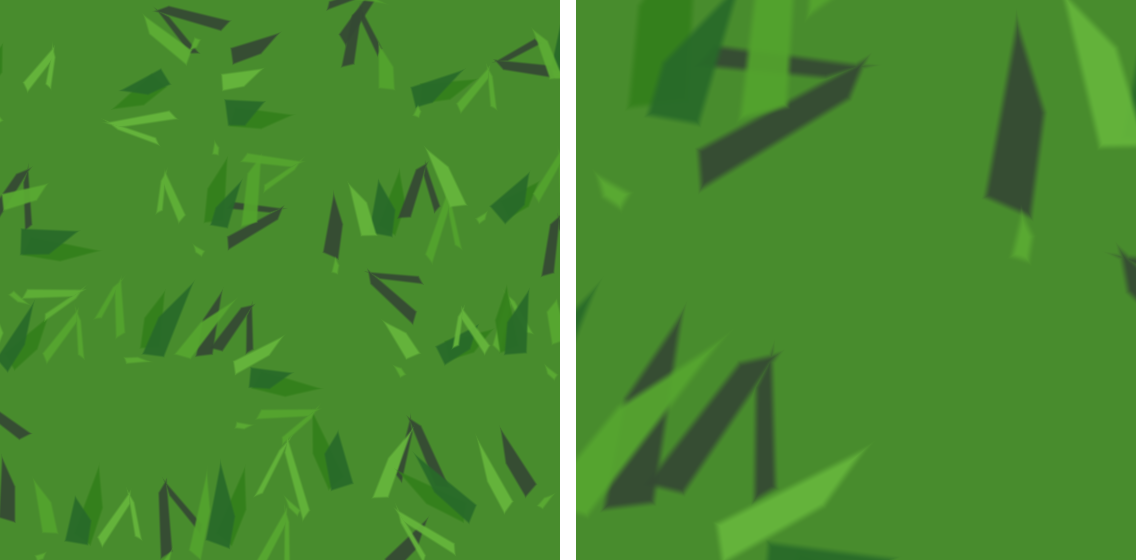
Left, the full canvas; right, a detail of the centre.
This texture is drawn by a WebGL 1 fragment shader. Its source:

```glsl
precision highp float;
uniform vec2 u_resolution;

const vec3 GRASS    = vec3(0.284, 0.550, 0.176);
const vec3 LIGHT    = vec3(0.400, 0.715, 0.235);
const vec3 SPRING   = vec3(0.325, 0.640, 0.175);
const vec3 MOSS     = vec3(0.200, 0.500, 0.105);
const vec3 FOREST   = vec3(0.155, 0.415, 0.160);
const vec3 CHARCOAL = vec3(0.205, 0.285, 0.200);

const float TUFTS    = 4.0;     // tufts across the canvas
const float JITTER   = 0.06;    // random shift of a tuft
const float SOFTNESS = 0.0028;  // half width of the blurred edge
const float OPACITY  = 0.93;
const float BLADE    = 0.115;   // mean blade length
const float TILT     = 1.3;     // largest turn of a whole tuft

float hash(vec2 cell, float k) {
  vec3 q = fract(vec3(cell, k + 3.7) * vec3(0.1031, 0.1130, 0.0973));
  q += dot(q, q.yzx + 33.33);
  return fract((q.x + q.y) * q.z);
}

// Random value in -1..1
float spread(vec2 cell, float k) {
  return hash(cell, k) * 2.0 - 1.0;
}

// Coordinates of a shape turned counterclockwise by a
vec2 turn(vec2 p, float a) {
  float c = cos(a), s = sin(a);
  return vec2(c * p.x + s * p.y, c * p.y - s * p.x);
}

float edge(vec2 p, vec2 a, vec2 b) {
  vec2 e = b - a;
  return dot(p - a, vec2(e.y, -e.x)) / length(e);
}

// Four-sided shard: slanted base at the origin, one shoulder, tip upwards
float blade(vec2 p, float len, float width, float shoulder) {
  vec2 a = vec2(-0.4 * width, 0.0);
  vec2 b = vec2(0.4 * width, -0.1 * len);
  vec2 c = vec2(0.55 * width, shoulder * len);
  vec2 tip = vec2(0.0, len);
  return max(max(edge(p, a, b), edge(p, b, c)),
             max(edge(p, c, tip), edge(p, tip, a)));
}

// Bent stalk: a wide and a thin arm hanging from one apex
float chevron(vec2 p, float len, float width, float gap) {
  float thin = 0.8 * len;
  float wideArm = blade(p + vec2(0.0, 0.95 * len), len, width, 0.82);
  float thinArm = blade(turn(p, -gap) + vec2(0.0, 0.95 * thin), thin, 0.6 * width, 0.75);
  return min(wideArm, thinArm);
}

void paint(inout vec3 color, float d, vec3 tint) {
  color = mix(color, tint, OPACITY * (1.0 - smoothstep(-SOFTNESS, SOFTNESS, d)));
}

// One tuft, laid out from left to right around its centre
void drawTuft(inout vec3 color, vec2 p, vec2 id) {
  float lean = spread(id, 1.0);
  p = turn(p, TILT * lean * abs(lean));
  if (hash(id, 2.0) < 0.35) p.x = -p.x;
  float size = BLADE * (0.85 + 0.3 * hash(id, 3.0));

  // Dark stalk, bent or straight
  vec2 q = p - vec2(-0.095 + 0.02 * spread(id, 4.0), 0.055 * spread(id, 5.0));
  float stalkTurn = 0.1 + 0.75 * spread(id, 6.0);
  float stalk = hash(id, 7.0) < 0.65
    ? chevron(turn(q - vec2(0.0, 0.04), stalkTurn) * vec2(-1.0, 1.0), size, 0.025, 0.65)
    : blade(turn(q + vec2(0.0, 0.05), 0.5 * stalkTurn), 0.9 * size, 0.034, 0.5);
  paint(color, stalk, CHARCOAL);

  // Broad dark blades, one partly behind the other
  q = p - vec2(0.015 + 0.02 * spread(id, 8.0), -0.045 + 0.02 * spread(id, 9.0));
  float broadTurn = -0.35 + 0.6 * spread(id, 10.0);
  float rear = blade(turn(q - vec2(0.012, 0.008), broadTurn - 0.25),
                     size * (0.75 + 0.45 * hash(id, 11.0)), 0.042, 0.45);
  float front = blade(turn(q, broadTurn), size * (0.65 + 0.5 * hash(id, 12.0)),
                      0.034 + 0.024 * hash(id, 13.0), 0.2 + 0.4 * hash(id, 14.0));
  paint(color, rear, MOSS);
  paint(color, front, FOREST);

  // Light blade leaning the other way
  q = p - vec2(-0.035 + 0.02 * spread(id, 15.0), -0.04 + 0.025 * spread(id, 16.0));
  float leaf = blade(turn(q, 0.3 + 0.45 * spread(id, 17.0)),
                     size * (0.55 + 0.6 * hash(id, 18.0)),
                     0.024 + 0.011 * hash(id, 19.0), 0.4 + 0.35 * hash(id, 20.0));
  paint(color, leaf, mix(SPRING, LIGHT, smoothstep(0.2, 0.7, hash(id, 21.0))));

  // Light bent stalk
  q = p - vec2(0.125 + 0.015 * spread(id, 22.0), 0.035 + 0.02 * spread(id, 23.0));
  float bent = chevron(turn(q, -0.4 + 0.2 * spread(id, 24.0)),
                       size * (0.75 + 0.3 * hash(id, 25.0)), 0.019,
                       -0.45 - 0.35 * hash(id, 26.0));
  paint(color, bent, mix(SPRING, LIGHT, smoothstep(0.1, 0.8, hash(id, 27.0))));

  // Small fleck
  q = p - vec2(0.11 * spread(id, 28.0), -0.09 + 0.02 * spread(id, 29.0));
  float fleck = blade(turn(q, 1.5 * spread(id, 30.0)), 0.016 + 0.025 * hash(id, 31.0), 0.012, 0.5);
  paint(color, fleck, mix(SPRING, LIGHT, 0.4));
}

void main() {
  vec2 uv = gl_FragCoord.xy / min(u_resolution.x, u_resolution.y);
  vec3 color = GRASS;
  float row = floor(uv.y * TUFTS);

  for (int j = -1; j <= 1; j++) {
    for (int i = -1; i <= 1; i++) {
      // Alternate rows are staggered by half a cell
      float y = row + float(j);
      float stagger = 0.5 * mod(y, 2.0);
      vec2 id = vec2(floor(uv.x * TUFTS - stagger) + float(i), y);
      vec2 centre = (id + vec2(0.5 + stagger, 0.5)) / TUFTS;
      centre += JITTER * vec2(spread(id, 40.0), spread(id, 41.0));
      drawTuft(color, uv - centre, id);
    }
  }
  gl_FragColor = vec4(color, 1.0);
}
```
